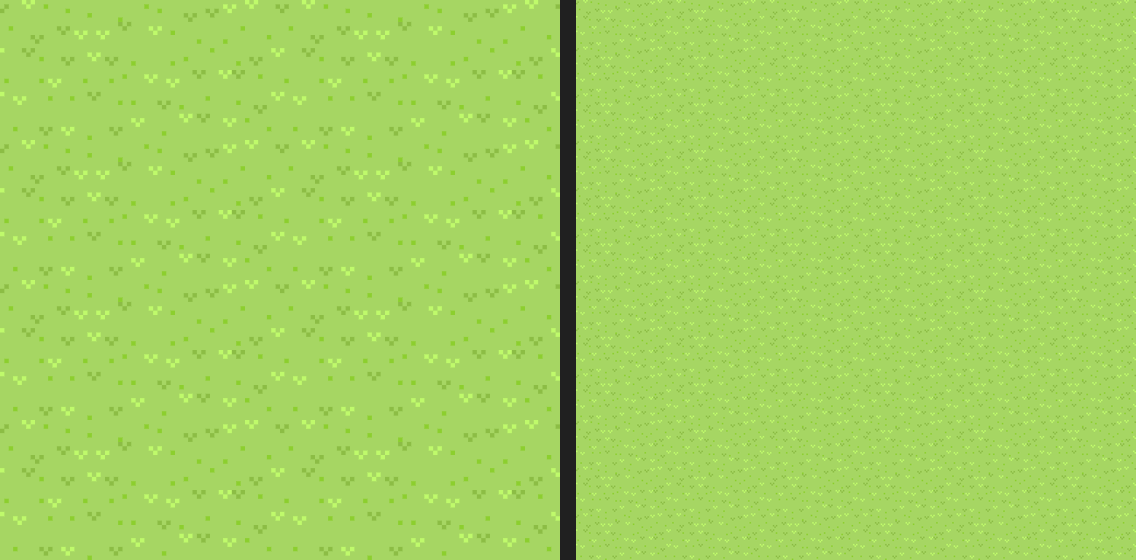
Left, the tile; right, the same tile 3 across and 3 down.
A WebGL 1 fragment shader for this texture:

```glsl
precision highp float;
// Pixel-art meadow: three-texel sprouts in light and dark green plus single dots,
// scattered over a wrapping 64 x 32 texel tile that repeats 2 x 4 times.
// Items sit on a jittered 12 x 6 grid; each 2 x 2 block holds one light, one dark, two dots.
uniform vec2 u_resolution;

#define REPEATS vec2(2.0, 4.0)
#define TILE vec2(64.0, 32.0)
#define CELLS vec2(12.0, 6.0)
#define SPROUT_JITTER vec2(2.6, 3.2)
#define DOT_JITTER vec2(3.8, 3.8)
#define SEED 3.7
#define GRASS vec3(0.65, 0.84, 0.39)
#define DARK_SPROUT vec3(0.55, 0.74, 0.27)
#define LIGHT_SPROUT vec3(0.75, 0.98, 0.42)
#define DOT vec3(0.55, 0.81, 0.18)

const int ITEM_COUNT = 72; // CELLS.x * CELLS.y

float hash(vec2 p) {
  return fract(sin(dot(p, vec2(12.9898, 78.233)) + SEED) * 4375.85);
}

// Signed depth inside a one-texel square centred on the origin
float squareDepth(vec2 p) {
  return 0.5 - max(abs(p.x), abs(p.y));
}

// A stem texel with a leaf texel up to each side
float sproutDepth(vec2 p) {
  return max(squareDepth(p), squareDepth(vec2(abs(p.x) - 1.0, p.y - 1.0)));
}

// 0 = light sprout, 1 = dark sprout, 2 and 3 = dots; shuffled within each block
float itemKind(vec2 cell) {
  vec2 block = floor(cell / 2.0);
  vec2 corner = cell - 2.0 * block;
  float turn = floor(hash(block + 31.0) * 4.0);
  float stride = hash(block + 57.0) < 0.5 ? 1.0 : 3.0;
  return mod((corner.x + 2.0 * corner.y) * stride + turn, 4.0);
}

// Texel centre of an item; each row is also shifted sideways
vec2 itemCentre(vec2 cell, vec2 jitter) {
  vec2 offset = vec2(hash(cell + 11.0), hash(cell + 83.0)) - 0.5;
  float rowShift = hash(vec2(cell.y, 5.0));
  vec2 place = (cell + vec2(0.5 + rowShift, 0.5)) * TILE / CELLS;
  return floor(place + offset * jitter) + 0.5;
}

void main() {
  vec2 grid = REPEATS * TILE;
  vec2 texel = gl_FragCoord.xy / u_resolution * grid;
  float edge = grid.y / u_resolution.y;
  vec3 color = GRASS;

  for (int i = 0; i < ITEM_COUNT; i++) {
    float index = float(i);
    float row = floor((index + 0.5) / CELLS.x);
    vec2 cell = vec2(index - row * CELLS.x, row);
    float kind = itemKind(cell);
    bool isDot = kind > 1.5;

    // Shortest wrapped offset from the item
    vec2 centre = itemCentre(cell, isDot ? DOT_JITTER : SPROUT_JITTER);
    vec2 p = mod(texel - centre + 0.5 * TILE, TILE) - 0.5 * TILE;

    float depth = isDot ? squareDepth(p) : sproutDepth(p);
    vec3 tint = isDot ? DOT : (kind < 0.5 ? LIGHT_SPROUT : DARK_SPROUT);
    color = mix(color, tint, clamp(depth / edge + 0.5, 0.0, 1.0));
  }

  gl_FragColor = vec4(color, 1.0);
}
```
